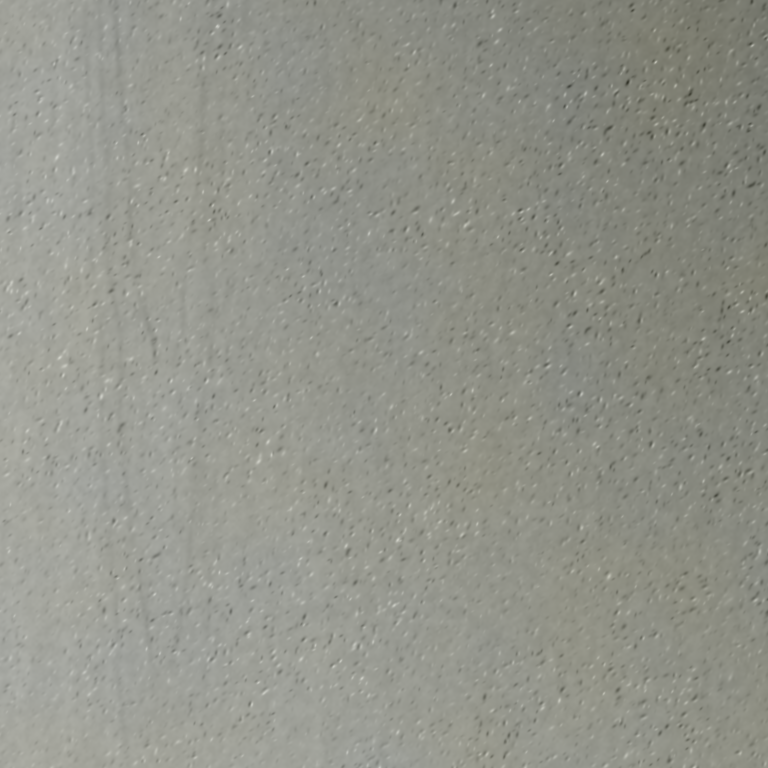
This texture is drawn by a WebGL 1 fragment shader. Its source:

```glsl
precision highp float;

uniform vec2 u_resolution;

#define SPECK_CELLS 62.0
#define SPECK_SIZE vec2(0.0027, 0.0014)
#define SPECK_TILT 0.95
#define SPECK_DARK 0.23
#define SPECK_LIGHT 0.24
#define MOTTLE 0.034
#define STREAKS 0.022
#define ARCH_DEPTH 0.045
#define ARCH_AXIS 0.212
#define TINT 0.016

float hash(vec2 p) {
  return fract(sin(dot(p, vec2(127.1, 311.7))) * 43758.5453);
}

float noise(vec2 p) {
  vec2 cell = floor(p);
  vec2 f = fract(p);
  f = f * f * (3.0 - 2.0 * f);
  return mix(mix(hash(cell), hash(cell + vec2(1.0, 0.0)), f.x),
             mix(hash(cell + vec2(0.0, 1.0)), hash(cell + 1.0), f.x), f.y);
}

mat2 rotation(float angle) {
  float c = cos(angle);
  float s = sin(angle);
  return mat2(c, -s, s, c);
}

float softEllipse(vec2 p, vec2 radius) {
  vec2 q = p / radius;
  return exp(-0.5 * dot(q, q));
}

// Tilted pits, each with a lit rim beside it
float specks(vec2 uv, float cells, float seed) {
  vec2 home = floor(uv * cells);
  float sum = 0.0;
  for (int j = -1; j <= 1; j++) {
    for (int i = -1; i <= 1; i++) {
      vec2 id = home + vec2(float(i), float(j));
      vec2 key = id + seed;
      vec2 center = (id + vec2(hash(key), hash(key + 37.3))) / cells;
      float tilt = SPECK_TILT + 0.9 * (hash(key + 71.9) - 0.5);
      vec2 p = rotation(tilt) * (uv - center);
      vec2 radius = SPECK_SIZE * mix(0.7, 1.25, hash(key + 13.7));
      float dark = pow(hash(key + 5.1), 3.0);
      float light = pow(hash(key + 91.3), 4.0);
      vec2 rim = vec2(0.0008, -0.0034);
      sum -= SPECK_DARK * dark * softEllipse(p, radius);
      sum += SPECK_LIGHT * light * softEllipse(p - rim, radius * 0.9);
    }
  }
  return sum;
}

// Nested pointed arches of wood grain, opening upward
float grainArches(vec2 uv) {
  float wobble = 0.012 * (noise(vec2(uv.x * 6.0, uv.y * 9.0)) - 0.5);
  float side = abs(uv.x - ARCH_AXIS + wobble);
  float sum = 0.0;
  for (int i = 0; i < 3; i++) {
    float rise = uv.y - 0.52 + 0.4 * float(i);
    float offset = side - 0.09 * sqrt(max(rise, 0.0));
    float line = exp(-offset * offset / 0.00002);
    sum += line * smoothstep(-0.015, 0.02, rise) / (1.0 + 0.4 * float(i));
  }
  return sum * mix(0.25, 1.0, noise(uv * vec2(40.0, 28.0)));
}

// Fine broken vertical fibres
float fibres(vec2 uv) {
  float bend = 0.012 * noise(uv * vec2(4.0, 3.0));
  float x = uv.x + bend;
  float coarse = noise(vec2(x * 48.0, uv.y * 2.5));
  float fine = noise(vec2(x * 110.0 + 17.0, uv.y * 7.0));
  return 0.6 * coarse + 0.4 * fine - 0.5;
}

void main() {
  vec2 uv = gl_FragCoord.xy / u_resolution;

  // Light falls off toward the upper right
  float tone = 0.667 - 0.11 * uv.x - 0.035 * uv.y - 0.06 * uv.x * uv.y;
  tone += 0.016 * (noise(uv * vec2(5.0, 3.5) + 8.0) - 0.5);

  // Wood grain, strongest on the left
  float grainMask = 1.0 - smoothstep(0.2, 0.42, uv.x);
  tone += STREAKS * fibres(uv) * mix(0.55, 1.5, grainMask);
  tone -= ARCH_DEPTH * grainArches(uv) * grainMask;

  // Soft mottling and clustered specks
  vec2 tilted = rotation(SPECK_TILT) * uv;
  tone += MOTTLE * (noise(tilted * vec2(95.0, 150.0)) - 0.5);
  tone += 0.5 * MOTTLE * (noise(uv * 230.0 + 40.0) - 0.5);
  float cluster = smoothstep(0.15, 0.85, noise(uv * 17.0 + 3.0));
  float density = mix(0.4, 1.0, cluster) * mix(0.75, 1.15, uv.x * (0.5 + 0.5 * uv.y));
  tone += density * specks(uv, SPECK_CELLS, 0.0);
  tone += 0.7 * density * specks(uv, SPECK_CELLS * 1.37, 153.0);

  // Greenish grey with faint warm and cool patches
  float warmth = noise(uv * 8.0 + 21.0) + 0.5 * noise(uv * 19.0) - 0.75;
  vec3 color = vec3(tone) + vec3(-0.002, 0.003, -0.026 - 0.014 * uv.x);
  color += TINT * warmth * vec3(0.5, 0.1, -1.0);
  gl_FragColor = vec4(clamp(color, 0.0, 1.0), 1.0);
}
```
